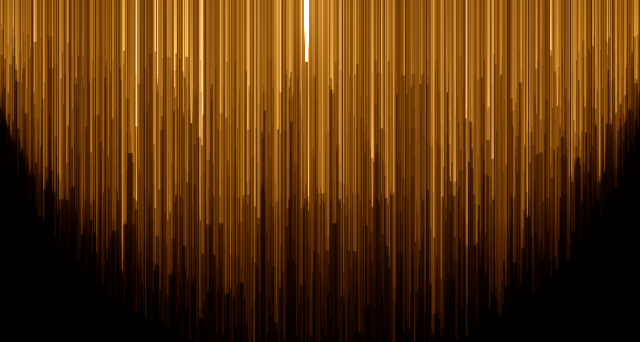
Give the GLSL for this background, as a Shadertoy shader.

```glsl
// A curtain of golden light streaks falling into a round, dark bowl.
// Layered random columns end at sharp tips above a circular rim; a few
// strong rays are added, and a scalar brightness is toned to amber.

float hash(vec2 p) {
    return fract(sin(dot(p, vec2(127.1, 311.7))) * 43758.5453);
}

// Height of the bowl's rim at a horizontal position
float rimHeight(float x) {
    float dx = (x - 0.5) * 1.87;
    return 0.9 - sqrt(max(0.96 - dx * dx, 0.0));
}

// Antialiased vertical bar, from its distance to the axis
float bar(float d, float halfWidth, float pixel) {
    return clamp((halfWidth - abs(d)) / pixel + 0.5, 0.0, 1.0)
         * min(1.0, 2.0 * halfWidth / pixel);
}

// One layer of columns with random tips, widths and strengths
float streakLayer(vec2 uv, float layer, vec2 pixel) {
    float count = 120.0 + layer * 31.0;
    float column = floor(uv.x * count + layer * 0.37);
    vec2 seed = vec2(column, layer * 17.3 + 2.0);
    float centre = (column + 0.35 + 0.3 * hash(seed) - layer * 0.37) / count;
    float halfWidth = mix(0.2, 0.5, hash(seed + 3.1)) / count;

    float rim = rimHeight(centre);
    float span = 1.0 - rim;
    float tip = rim + span * 0.85 * pow(hash(seed + 7.7), 1.2);
    float lit = smoothstep(-pixel.y, pixel.y, uv.y - tip);
    float fade = 0.65 + 0.55 * exp(-4.0 * max(uv.y - tip, 0.0));
    float strength = 0.03 + 0.22 * pow(hash(seed + 11.9), 3.0);
    return bar(uv.x - centre, halfWidth, pixel.x) * lit * fade * strength;
}

// Strong rays: horizontal position, tip height, strength
const vec3 RAYS[13] = vec3[13](
    vec3(0.479, 0.82, 1.10), vec3(0.299, 0.64, 0.55), vec3(0.871, 0.69, 0.38),
    vec3(0.582, 0.395, 0.42), vec3(0.704, 0.47, 0.38), vec3(0.699, 0.73, 0.40),
    vec3(0.275, 0.43, 0.34), vec3(0.313, 0.355, 0.34), vec3(0.824, 0.365, 0.36),
    vec3(0.128, 0.315, 0.36), vec3(0.482, 0.385, 0.32), vec3(0.397, -0.05, 0.33),
    vec3(0.648, -0.05, 0.22));

void mainImage(out vec4 fragColor, in vec2 fragCoord) {
    vec2 uv = fragCoord / iResolution.xy;
    vec2 pixel = 1.0 / iResolution.xy;
    float rim = rimHeight(uv.x);
    float depth = (uv.y - rim) / (1.0 - rim);

    // Soft body of light above the rim
    float light = 0.21 * smoothstep(-0.04, 0.6, depth);
    for (int i = 0; i < 9; i++) {
        light += streakLayer(uv, float(i), pixel);
    }

    // Dim the rim, the outer sides and the hollow in the lower middle
    vec2 hollow = (uv - vec2(0.49, 0.2)) / vec2(0.17, 0.27);
    light *= 0.5 + 0.5 * smoothstep(0.0, 0.35, depth);
    light *= 1.0 - 0.9 * pow(uv.x - 0.5, 2.0);
    light *= 1.0 - 0.36 * exp(-dot(hollow, hollow));
    light *= 1.0 + 0.14 * smoothstep(0.5, 1.0, uv.y);

    // Strong rays, brightest at their tips
    for (int i = 0; i < 13; i++) {
        vec3 ray = RAYS[i];
        float above = max(uv.y - ray.y, 0.0);
        float lit = smoothstep(-pixel.y, pixel.y, uv.y - ray.y);
        float halfWidth = min(0.0006 + 0.0028 * ray.z, 0.0033);
        halfWidth *= min(0.55 + 4.0 * above, 1.0);
        float fade = mix(exp(-2.2 * above), 1.0, step(1.0, ray.z));
        light += ray.z * lit * fade * bar(uv.x - ray.x, halfWidth, pixel.x);
    }

    // Halo around the brightest ray
    light += 0.22 * exp(-45.0 * abs(uv.x - 0.479)) * smoothstep(0.72, 1.0, uv.y);

    // Amber tone curve, whitening at the hottest values
    vec3 amber = vec3(1.0, 0.75, 0.43) * pow(vec3(light), vec3(1.0, 1.4, 3.5));
    fragColor = vec4(min(amber + vec3(0.008, 0.0, 0.0), 1.0), 1.0);
}
```
